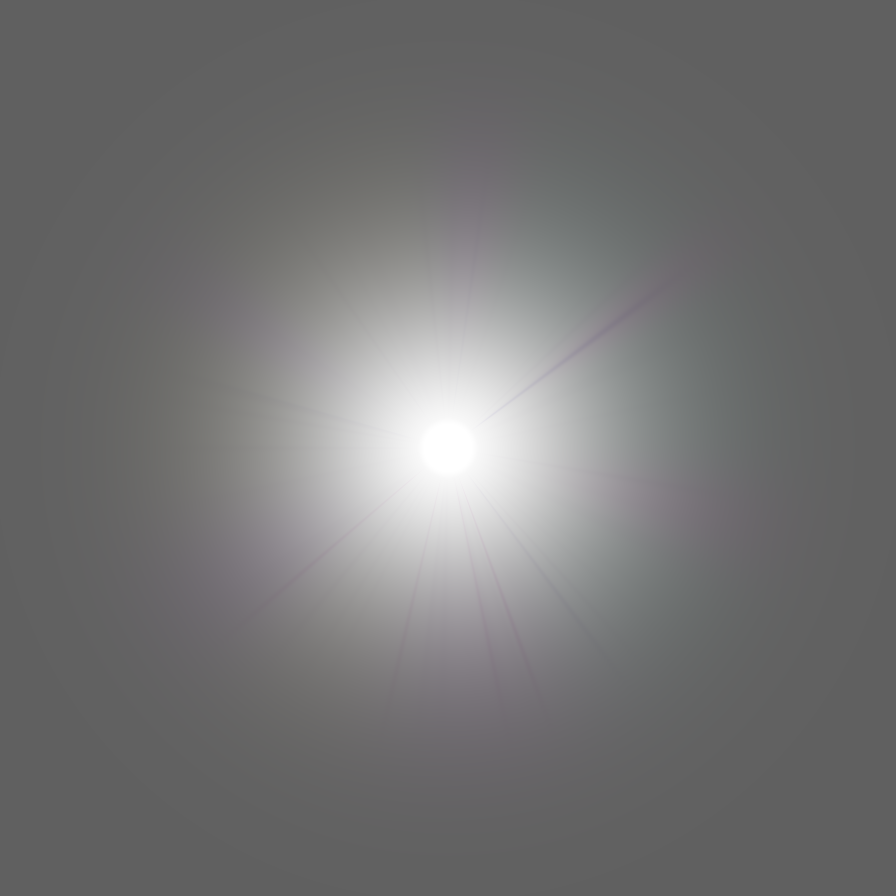
This background is drawn by a three.js fragment shader. Its source:

```glsl
// A soft white glow on grey, with a bright core, faint tinted sectors and thin rays.
varying vec2 vUv;

const vec2 CENTER = vec2(0.5);
const vec3 BACKGROUND = vec3(0.376);
const float GLOW_RADIUS = 0.191;
const float GLOW_POWER = 1.76;
const float CORE_RADIUS = 0.030;
const float CORE_SOFTNESS = 0.005;
const float RAY_WIDTH = 0.012;
const float STREAK_COUNT = 150.0;
const float STREAK_STRENGTH = 0.010;
const float TAU = 6.2831853;

const vec3 TEAL_TINT = vec3(-0.014, 0.004, 0.0);
const vec3 WARM_TINT = vec3(0.005, 0.003, -0.009);
const vec3 PURPLE_TINT = vec3(0.008, -0.012, 0.012);
const vec3 PINK_SHADE = vec3(0.012, 0.036, 0.016);
const vec3 BLUE_SHADE = vec3(0.038, 0.042, 0.018);

float hash(float n) {
  return fract(sin(n * 12.9898) * 43758.5453);
}

// Value noise around the circle, without a seam.
float angularNoise(float turn, float count) {
  float x = turn * count;
  float cell = floor(x);
  float a = hash(mod(cell, count));
  float b = hash(mod(cell + 1.0, count));
  return mix(a, b, smoothstep(0.0, 1.0, x - cell));
}

// Soft angular lobe around a direction given in degrees.
float lobe(float angle, float degreesAt, float width) {
  float offset = mod(angle - radians(degreesAt) + 0.5 * TAU, TAU) - 0.5 * TAU;
  return exp(-offset * offset / (width * width));
}

void main() {
  vec2 p = vUv - CENTER;
  float r = length(p);
  float angle = atan(p.y, p.x + (r < 1e-5 ? 1e-5 : 0.0));
  float turn = fract(angle / TAU);

  // Radial glow
  float glow = exp(-pow(r / GLOW_RADIUS, GLOW_POWER));
  vec3 color = mix(BACKGROUND, vec3(1.0), glow);

  // Broad tints in the outer halo
  float halo = smoothstep(0.08, 0.24, r) * (1.0 - smoothstep(0.26, 0.47, r));
  float purple = lobe(angle, 84.0, 0.16) + lobe(angle, 37.0, 0.10)
    + lobe(angle, -14.0, 0.18) + lobe(angle, 278.0, 0.48)
    + lobe(angle, 211.0, 0.30) + 0.7 * lobe(angle, 148.0, 0.14);
  vec3 sideTint = mix(WARM_TINT, TEAL_TINT, smoothstep(-0.35, 0.55, cos(angle)));
  color += halo * mix(sideTint, PURPLE_TINT, clamp(purple, 0.0, 1.0));

  // Fine streaks
  float rayFade = smoothstep(0.025, 0.065, r) * (1.0 - smoothstep(0.16, 0.36, r));
  float streak = pow(angularNoise(turn, STREAK_COUNT), 4.0);
  color -= rayFade * STREAK_STRENGTH * streak * vec3(0.7, 1.0, 0.6);

  // Main thin rays
  float pinkRays = lobe(angle, 290.2, RAY_WIDTH)
    + 0.75 * lobe(angle, 281.8, RAY_WIDTH)
    + 0.65 * lobe(angle, 257.0, RAY_WIDTH)
    + 0.8 * lobe(angle, 220.5, RAY_WIDTH);
  float blueRays = lobe(angle, 36.8, RAY_WIDTH * 1.4)
    + 0.35 * lobe(angle, 307.0, RAY_WIDTH)
    + 0.25 * lobe(angle, 164.5, RAY_WIDTH)
    + 0.25 * lobe(angle, 82.0, RAY_WIDTH);
  color -= rayFade * (pinkRays * PINK_SHADE + blueRays * BLUE_SHADE);

  // Bright core
  float core = 1.0 - smoothstep(CORE_RADIUS - CORE_SOFTNESS, CORE_RADIUS + CORE_SOFTNESS, r);
  color = mix(color, vec3(1.0), core);

  gl_FragColor = vec4(clamp(color, 0.0, 1.0), 1.0);
}
```
